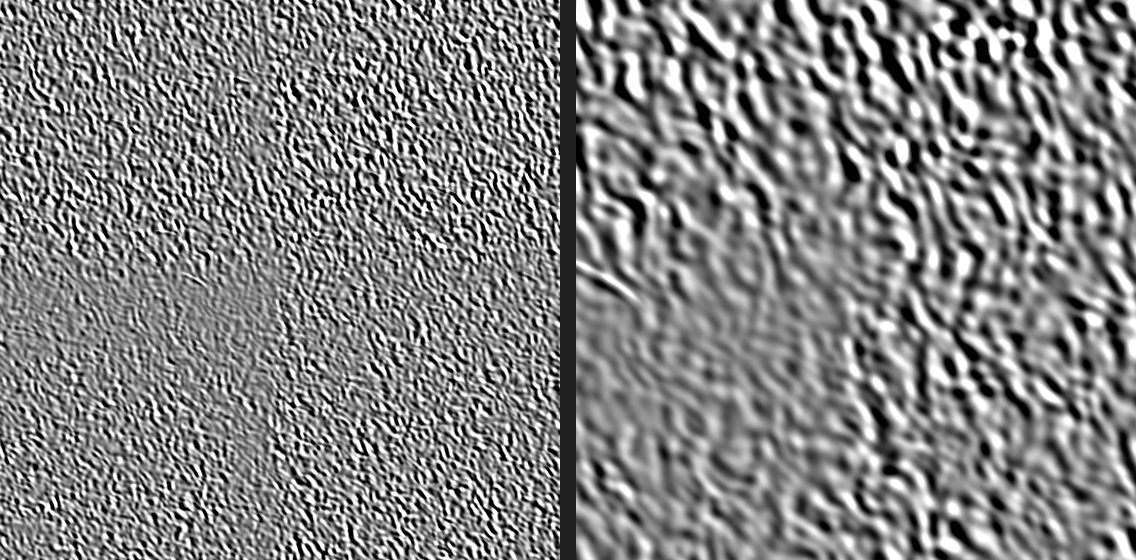
Left, the full canvas; right, a detail of the centre.
Write a Shadertoy shader that draws this texture.

```glsl
// Embossed grey grain: short steep ridges, lit from one side.
// A stretched gradient-noise height field is differenced along the light;
// four quadrants differ in fineness and contrast, with a few thin fibres.

#define GRAIN_FREQ 94.0      // ridges across the canvas
#define STRETCH 1.6          // ridge length against its width
#define RIDGE_ANGLE -1.08    // direction of the ridges, radians
#define RELIEF_STEP 0.0058   // distance between the two height samples
#define RELIEF_GAIN 3.05     // brings the relief to unit deviation
#define MID_GREY 0.52
#define SEAM vec2(0.49, 0.505)
#define SEAM_SOFTNESS 0.012
#define FIBRES 14

float hash(vec2 p) {
    vec3 q = fract(vec3(p.xyx) * 0.1031);
    q += dot(q, q.yzx + 33.33);
    return fract((q.x + q.y) * q.z);
}

mat2 rotation(float a) {
    float c = cos(a), s = sin(a);
    return mat2(c, -s, s, c);
}

float cornerSlope(vec2 cell, vec2 offset) {
    float a = 6.28318 * hash(cell);
    return dot(vec2(cos(a), sin(a)), offset);
}

float gradientNoise(vec2 p) {
    vec2 i = floor(p), f = p - i;
    vec2 u = f * f * f * (f * (f * 6.0 - 15.0) + 10.0);
    vec2 e = vec2(0.0, 1.0);
    float low = mix(cornerSlope(i, f), cornerSlope(i + e.yx, f - e.yx), u.x);
    float high = mix(cornerSlope(i + e.xy, f - e.xy), cornerSlope(i + e.yy, f - e.yy), u.x);
    return mix(low, high, u.y);
}

// Two layers of ridges, crossing at a small angle, scaled to equal energy
float height(vec2 p, float fineness) {
    vec2 squash = vec2(1.0 / STRETCH, 1.0) * GRAIN_FREQ;
    vec2 coarse = rotation(RIDGE_ANGLE - 0.22) * p * squash;
    vec2 fine = rotation(RIDGE_ANGLE + 0.3) * p * squash * 1.4;
    float sum = gradientNoise(coarse + 200.0) + fineness * gradientNoise(fine + 417.3);
    return sum * inversesqrt(1.0 + fineness * fineness);
}

// Contrast of each quadrant, weaker under the horizontal seam and left of the vertical one
float grainContrast(vec2 uv, vec2 side) {
    float upper = mix(0.40, 0.46, side.x);
    upper *= mix(0.7, 1.0, smoothstep(0.0, 0.09, uv.y - SEAM.y));
    float lower = mix(0.29, 0.335, side.x);
    float depth = smoothstep(0.0, 0.4, SEAM.y - uv.y);
    lower *= mix(mix(0.6, 0.88, side.x), 1.15, depth);
    float contrast = mix(lower, upper, side.y);
    float leftFade = smoothstep(0.0, 0.16, SEAM.x - uv.x);
    contrast *= mix(mix(0.72, 1.0, leftFade), 1.0, side.x);
    float patches = 0.3 * gradientNoise(uv * 7.0 + 31.0) + 0.8 * gradientNoise(uv * 27.0 + 83.0);
    return contrast * (1.0 + patches);
}

// Thin bright fibres with a dark lower flank
float fibreRelief(vec2 uv) {
    float sum = 0.0;
    for (int k = 0; k < FIBRES; k++) {
        float id = float(k);
        vec2 centre = vec2(hash(vec2(id, 3.0)), 0.5 + 0.5 * hash(vec2(id, 11.0)));
        float angle = -0.35 + 0.7 * (hash(vec2(id, 19.0)) - 0.5);
        vec2 q = rotation(angle) * (uv - centre);
        q.y += 4.0 * q.x * q.x;
        float halfLength = mix(0.015, 0.035, hash(vec2(id, 27.0)));
        float along = 1.0 - smoothstep(0.6 * halfLength, halfLength, abs(q.x));
        float bright = exp(-pow(q.y / 0.0018, 2.0));
        float dark = exp(-pow((q.y + 0.005) / 0.0022, 2.0));
        sum += along * (bright - 0.7 * dark);
    }
    return sum;
}

void mainImage(out vec4 fragColor, in vec2 fragCoord) {
    vec2 uv = fragCoord / iResolution.xy;
    vec2 side = smoothstep(SEAM - SEAM_SOFTNESS, SEAM + SEAM_SOFTNESS, uv);
    float fineness = mix(0.95, 0.6, side.y);

    // Gentle bending of the ridges
    vec2 bend = vec2(gradientNoise(uv * 22.0 + 5.0), gradientNoise(uv * 22.0 + 71.0));
    vec2 p = uv + 0.006 * bend;

    // Relief lit across the ridges
    vec2 light = 0.5 * RELIEF_STEP * vec2(-sin(RIDGE_ANGLE), cos(RIDGE_ANGLE));
    float relief = height(p + light, fineness) - height(p - light, fineness);

    float tone = MID_GREY + RELIEF_GAIN * relief * grainContrast(uv, side);
    tone += 0.4 * fibreRelief(uv);
    fragColor = vec4(vec3(clamp(tone, 0.0, 1.0)), 1.0);
}
```
